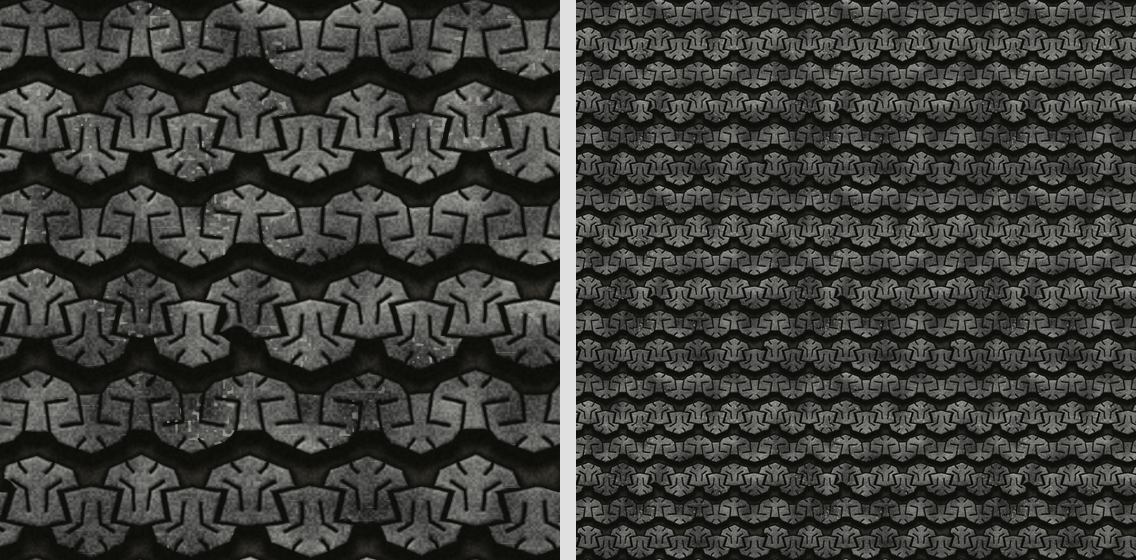
Left, the tile; right, the same tile 3 across and 3 down.
A WebGL 2 fragment shader for this texture:

```glsl
#version 300 es
precision highp float;

uniform vec2 u_resolution;
out vec4 outColor;

const float COLUMNS = 5.0;
const float ROW_PAIRS = 3.0;
const float PAIR_HEIGHT = COLUMNS / ROW_PAIRS;
const float TAU = 6.2831853;
const vec3 DEEP_SHADOW = vec3(0.055, 0.055, 0.043);
const vec3 DUSTY_FLOOR = vec3(0.185, 0.178, 0.155);
const vec3 RUBBER_TINT = vec3(1.0, 1.0, 0.975);
const vec3 PALE_DUST = vec3(0.73, 0.71, 0.67);

float hash(vec2 p) {
  vec3 q = fract(p.xyx * vec3(0.1031, 0.1030, 0.0973));
  q += dot(q, q.yzx + 33.33);
  return fract((q.x + q.y) * q.z);
}

// Value noise that wraps after a whole number of cells
float noise(vec2 uv, vec2 cells, float seed) {
  vec2 p = uv * cells, i = floor(p), f = fract(p);
  f = f * f * (3.0 - 2.0 * f);
  vec2 lo = mod(i, cells) + seed, hi = mod(i + 1.0, cells) + seed;
  return mix(mix(hash(lo), hash(vec2(hi.x, lo.y)), f.x),
             mix(hash(vec2(lo.x, hi.y)), hash(hi), f.x), f.y);
}

float fbm(vec2 uv, float cells, float seed) {
  float sum = 0.0, weight = 0.5;
  for (int i = 0; i < 5; i++) {
    sum += weight * noise(uv, vec2(cells), seed + float(i) * 17.0);
    cells *= 2.0;
    weight *= 0.5;
  }
  return sum / 0.96875;
}

// Signed distance to the line a-b, positive on its left
float edge(vec2 p, vec2 a, vec2 b) {
  vec2 e = normalize(b - a);
  return dot(p - a, vec2(-e.y, e.x));
}

float segment(vec2 p, vec2 a, vec2 b) {
  vec2 e = b - a, q = p - a;
  return length(q - e * clamp(dot(q, e) / dot(e, e), 0.0, 1.0));
}

float bend(vec2 p, vec2 a, vec2 b, vec2 c) {
  return min(segment(p, a, b), segment(p, b, c));
}

float roof(vec2 p, vec2 peak, vec2 shoulder, vec2 tip) {
  return max(edge(p, peak, shoulder), edge(p, shoulder, tip));
}

// Fused row: roofs over a continuous band
float fusedBlock(vec2 p) {
  float head = roof(p, vec2(0.0, 0.368), vec2(0.30, 0.26), vec2(0.378, 0.163));
  return min(max(head, -p.y - 0.163), abs(p.y) - 0.163);
}

float fusedSipes(vec2 p) {
  float hook = bend(p, vec2(0.117, -0.19), vec2(0.08, 0.085), vec2(0.275, 0.115));
  return min(hook, bend(p, vec2(0.16, 0.37), vec2(0.125, 0.29), vec2(0.07, 0.235)));
}

// Separate row: mushroom head on a flared foot
float mushroomBlock(vec2 p) {
  vec2 tip = vec2(0.384, 0.176), neck = vec2(0.187, 0.138), foot = vec2(0.257, -0.122);
  float head = max(roof(p, vec2(0.0, 0.456), vec2(0.326, 0.325), tip), edge(p, tip, neck));
  float stem = max(edge(p, neck, foot), edge(p, foot, vec2(0.0, -0.176)));
  return min(head, max(stem, p.y - 0.22));
}

float mushroomSipes(vec2 p) {
  float branch = bend(p, vec2(0.215, 0.22), vec2(0.09, 0.145), vec2(0.073, -0.03));
  return min(branch, bend(p, vec2(0.17, 0.43), vec2(0.14, 0.35), vec2(0.09, 0.30)));
}

float wrapCentered(float x, float period) {
  return mod(x + 0.5 * period, period) - 0.5 * period;
}

// Distance to the raised rubber, negative inside; each row is point-symmetric
float tread(vec2 p, float erosion) {
  float x = abs(wrapCentered(p.x, 1.0));
  vec2 m = vec2(x, wrapCentered(p.y - 0.482, PAIR_HEIGHT));
  vec2 f = vec2(x, wrapCentered(p.y - 1.32, PAIR_HEIGHT));
  vec2 mFlip = vec2(0.5 - x, -m.y), fFlip = vec2(0.5 - x, -f.y);
  float blocks = min(min(mushroomBlock(m), mushroomBlock(mFlip)),
                     min(fusedBlock(f), fusedBlock(fFlip)));
  float sipes = min(min(mushroomSipes(m), mushroomSipes(mFlip)),
                    min(fusedSipes(f), fusedSipes(fFlip)));
  return max(blocks + erosion, 0.0115 - sipes);
}

void main() {
  vec2 uv = gl_FragCoord.xy / u_resolution;
  vec2 p = uv * COLUMNS - vec2(0.268, 0.0);

  // Uneven column pitch and slightly wandering outlines
  float turn = p.x * TAU / COLUMNS;
  p.x -= 0.0264 * cos(turn + 0.341) + 0.0421 * cos(2.0 * turn - 0.645);
  p += 0.03 * (vec2(noise(uv, vec2(14.0), 3.0), noise(uv, vec2(14.0), 41.0)) - 0.5);
  p += 0.014 * (vec2(fbm(uv, 48.0, 9.0), fbm(uv, 48.0, 67.0)) - 0.5);
  float erosion = 0.13 * smoothstep(0.86, 1.0, noise(uv, vec2(7.0), 23.0));

  float d = tread(p, erosion);
  float slope = tread(p + vec2(-0.008, 0.025), erosion) - d;
  float above = tread(p + vec2(0.0, 0.10), erosion);
  float cloud = fbm(uv, 11.0, 5.0);
  float grain = noise(uv, vec2(240.0), 31.0);

  // Floor of the grooves, shadowed beneath the blocks
  float lit = smoothstep(0.0, 0.13, above) * smoothstep(0.0, 0.06, d);
  vec3 groove = mix(DEEP_SHADOW, DUSTY_FLOOR, lit * (0.45 + 0.8 * cloud));
  groove *= 0.8 + 0.4 * grain;

  // Worn rubber with lit upper rims and dark lower ones
  float tone = 0.355 + 0.5 * (cloud - 0.5) + 0.16 * (grain - 0.5);
  float rim = smoothstep(-0.045, -0.008, d);
  tone += rim * slope * (slope > 0.0 ? 8.0 * cloud : 4.0);
  tone *= mix(0.55, 1.0, smoothstep(0.0, 0.022, -d));
  vec3 rubber = tone * RUBBER_TINT;

  // Pale dust flecks and fine scuffs
  float dusty = smoothstep(0.48, 0.68, fbm(uv, 8.0, 83.0));
  float fleck = smoothstep(0.72, 0.95, noise(uv, vec2(130.0), 57.0));
  float scuff = smoothstep(0.86, 0.98, noise(uv, vec2(36.0, 170.0), 71.0));
  rubber = mix(rubber, PALE_DUST, 0.65 * dusty * fleck + 0.22 * scuff);

  float blur = 0.75 * COLUMNS / min(u_resolution.x, u_resolution.y);
  outColor = vec4(mix(rubber, groove, smoothstep(-blur, blur, d)), 1.0);
}
```
